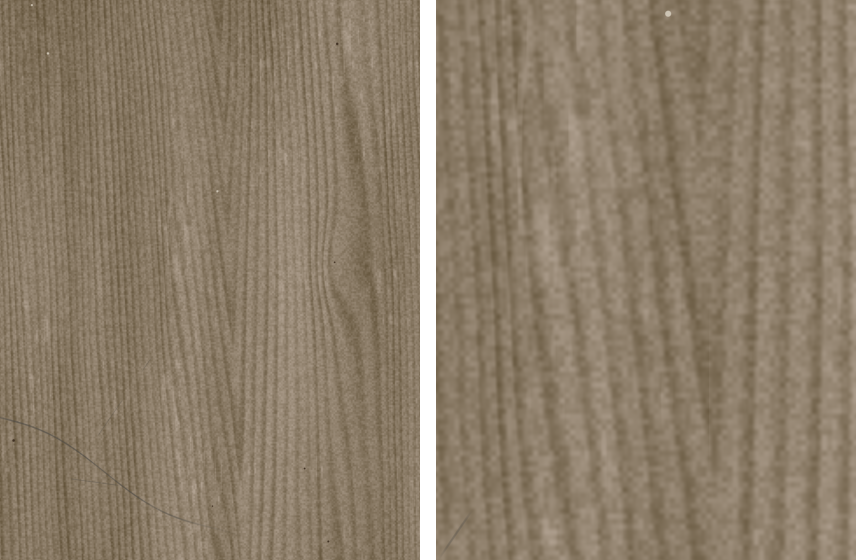
Left, the full canvas; right, a detail of the centre.
Give the GLSL for this texture, as a Shadertoy shader.

```glsl
// Pale pine board: fine upright grain, nested V figure, a wavy knot flank and a hairline scratch.
#define RING_DENSITY 45.0
#define V_RISE 3.9
#define LINE_DEPTH 0.46
#define BASE_TONE 0.67
#define BAND_DEPTH 0.44
#define SPECKLE 0.42
#define FLECK_GAIN 0.22
#define WAVE_SHIFT 0.042
#define SPECK_COUNT 9
#define DARK_WOOD vec3(0.43, 0.37, 0.275)
#define PALE_WOOD vec3(0.64, 0.58, 0.51)
#define SCRATCH_COLOR vec3(0.30, 0.29, 0.27)

float hash(vec2 p) {
    vec3 q = fract(vec3(p.xyx) * 0.1031);
    q += dot(q, q.yzx + 33.33);
    return fract((q.x + q.y) * q.z);
}

float noise(vec2 p) {
    vec2 i = floor(p), f = fract(p);
    f = f * f * (3.0 - 2.0 * f);
    return mix(mix(hash(i), hash(i + vec2(1, 0)), f.x),
               mix(hash(i + vec2(0, 1)), hash(i + vec2(1, 1)), f.x), f.y);
}

float bell(float x, float center, float width) {
    float d = (x - center) / width;
    return exp(-d * d);
}

float segment(vec2 p, vec2 a, vec2 b) {
    vec2 ab = b - a;
    return length(p - a - ab * clamp(dot(p - a, ab) / dot(ab, ab), 0.0, 1.0));
}

// Growth ring count; its level sets are the grain lines
float ringPhase(vec2 p) {
    float x = p.x + WAVE_SHIFT * bell(p.x, 0.81, 0.055) * bell(p.y, 0.69, 0.10);
    x += 0.012 * (noise(p * vec2(4.0, 1.8) + 7.0) - 0.5);
    x += 0.004 * (noise(p * vec2(14.0, 6.0) + 31.0) - 0.5);
    float d = x - mix(0.58, 0.515, p.y / 1.333);
    float side = sqrt(d * d + 0.00003);
    float phase = RING_DENSITY * side;
    phase += 15.0 * max(-d - 0.15, 0.0);
    phase -= 3.0 * smoothstep(0.76, 0.93, x);
    phase += 22.0 * max(x - 0.91, 0.0);
    phase -= V_RISE * (p.y - 0.6) * bell(d, 0.0, d < 0.0 ? 0.19 : 0.13);
    return phase + 0.7 * (noise(vec2(x * 22.0, p.y * 1.3)) - 0.5);
}

// Dark late wood: slow rise, quicker fall, strength varying per ring
float grainLine(vec2 p) {
    float phase = ringPhase(p);
    float f = fract(phase);
    float line = smoothstep(0.25, 0.70, f) * (1.0 - smoothstep(0.72, 0.98, f));
    float strength = mix(0.55, 1.1, hash(vec2(floor(phase), p.x < 0.55 ? 3.0 : 8.0)));
    return line * strength * mix(0.7, 1.2, noise(p * vec2(9.0, 5.0) + 50.0));
}

float woodTone(vec2 p) {
    float tone = BASE_TONE - LINE_DEPTH * grainLine(p);

    // Broad upright bands and uneven light
    tone += BAND_DEPTH * (noise(p * vec2(13.0, 1.4) + 19.0) - 0.5);
    tone += 0.14 * (noise(p * vec2(45.0, 3.0) + 63.0) - 0.5);
    tone -= 0.16 * bell(p.x, 0.165, 0.035);
    vec2 c = (p - vec2(0.56, 0.62)) / vec2(0.62, 0.85);
    tone += 0.07 - 0.22 * dot(c, c);

    // Pale fibre flecks
    float fleck = smoothstep(0.68, 0.95, noise(p * vec2(150.0, 28.0)));
    float patches = smoothstep(0.45, 0.8, noise(p * vec2(12.0, 5.0) + 90.0));
    tone += FLECK_GAIN * fleck * (0.3 + patches);

    // Fine surface speckle
    tone += SPECKLE * (noise(p * 240.0) - 0.5);
    return tone + 0.14 * (noise(p * 110.0 + 11.0) - 0.5);
}

float stroke(float dist, float width, float px) {
    return 1.0 - smoothstep(width - px, width + px, dist);
}

// Long bent hairline with two faint side scratches
float scratches(vec2 p, float px) {
    float curve = 0.339 - 0.522 * p.x + 0.022 * sin(p.x * 12.566);
    float fade = smoothstep(0.60, 0.36, p.x) * mix(0.5, 1.0, noise(p * 25.0));
    float mark = stroke(abs(p.y - curve) * 0.88, 0.0016, px) * fade;
    mark = max(mark, 0.5 * stroke(segment(p, vec2(0.17, 0.193), vec2(0.28, 0.178)), 0.001, px));
    float faint = smoothstep(0.35, 0.65, noise(p * 22.0 + 5.0));
    return max(mark, 0.45 * faint * stroke(segment(p, vec2(0.234, 0.297), vec2(0.373, 0.50)), 0.0008, px));
}

void mainImage(out vec4 fragColor, in vec2 fragCoord) {
    vec2 p = fragCoord / iResolution.x;
    float px = 0.8 / iResolution.x;
    vec3 color = mix(DARK_WOOD, PALE_WOOD, clamp(woodTone(p), -0.25, 1.25));

    color = mix(color, SCRATCH_COLOR, 0.75 * scratches(p, px));

    // Scattered dark pits and bright dust
    for (int i = 0; i < SPECK_COUNT; i++) {
        float id = float(i);
        vec2 spot = vec2(hash(vec2(id, 4.7)), 1.333 * hash(vec2(id, 21.3)));
        float radius = mix(0.0015, 0.0032, hash(vec2(id, 38.1)));
        vec3 speckColor = i % 3 == 0 ? vec3(0.85, 0.82, 0.76) : vec3(0.20, 0.14, 0.09);
        color = mix(color, speckColor, 0.85 * stroke(length(p - spot), radius, px));
    }
    fragColor = vec4(color, 1.0);
}
```
